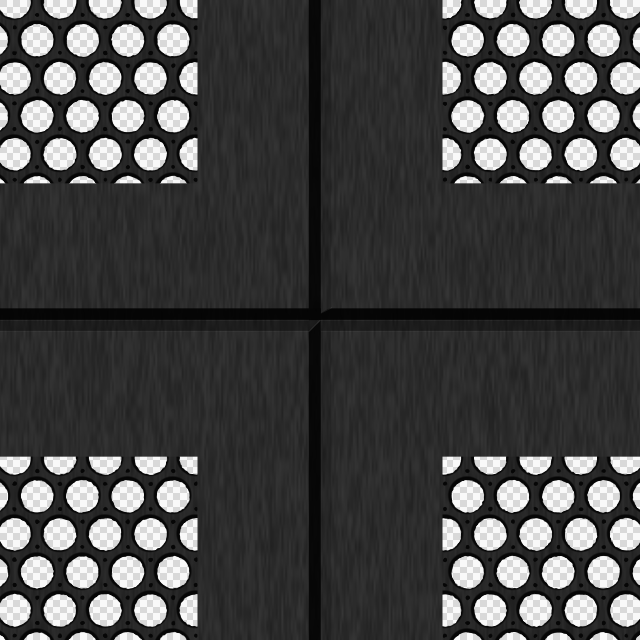
Give the GLSL for this texture, as a three.js fragment shader.

```glsl
// Dark brushed metal panels divided by a bevelled cross-shaped groove.
// Windows in the four corners hold a staggered grille of round holes over a
// pale checker. Distance masks shape the parts; stretched noise brushes them.
varying vec2 vUv;

const float EDGE = 0.001;                      // half width of a soft edge
const vec2 HOLE_STEP = vec2(0.07083, 0.05938); // column and row spacing
const float HOLE_RADIUS = 0.0252;
const vec3 METAL = vec3(0.17);
const vec3 RIM = vec3(0.025);
const vec3 CHECK_LIGHT = vec3(0.975);
const vec3 CHECK_GREY = vec3(0.85);

float hash(vec2 p) {
  vec3 q = fract(p.xyx * 0.1031);
  q += dot(q, q.yzx + 33.33);
  return fract((q.x + q.y) * q.z);
}

float noise(vec2 p) {
  vec2 i = floor(p);
  vec2 f = fract(p);
  f = f * f * (3.0 - 2.0 * f);
  float low = mix(hash(i), hash(i + vec2(1.0, 0.0)), f.x);
  float high = mix(hash(i + vec2(0.0, 1.0)), hash(i + 1.0), f.x);
  return mix(low, high, f.y);
}

// 1 where d is below zero, with a soft edge
float inside(float d) {
  return 1.0 - smoothstep(-EDGE, EDGE, d);
}

float band(float v, float from, float to) {
  return inside(abs(v - 0.5 * (from + to)) - 0.5 * (to - from));
}

float segmentLine(vec2 p, vec2 a, vec2 b, float width) {
  vec2 ab = b - a;
  float t = clamp(dot(p - a, ab) / dot(ab, ab), 0.0, 1.0);
  return inside(length(p - a - ab * t) - width);
}

// Vertical brush strokes, centred on 1
float brushed(vec2 p) {
  float fine = noise(p * vec2(340.0, 48.0));
  float broad = noise(p * vec2(170.0, 22.0) + 71.0);
  return 1.0 + 0.32 * (fine - 0.5) + 0.18 * (broad - 0.5);
}

// Distance to the nearest centre of the staggered lattice
float latticeDistance(vec2 p) {
  float nearest = 1.0;
  float baseRow = floor(p.y / HOLE_STEP.y + 0.5);
  for (int k = -1; k <= 1; k++) {
    float row = baseRow + float(k);
    float column = p.x / HOLE_STEP.x - 0.5 * mod(row, 2.0);
    float dx = (fract(column + 0.5) - 0.5) * HOLE_STEP.x;
    nearest = min(nearest, length(vec2(dx, p.y - row * HOLE_STEP.y)));
  }
  return nearest;
}

// Groove shading as a factor on the metal
float grooveShade(vec2 p) {
  float dropX = band(p.x, 0.4824, 0.5013);
  float lipX = band(p.x, 0.5013, 0.5176);
  float dropY = band(p.y, 0.5, 0.5182);
  float lipY = band(p.y, 0.4831, 0.5);

  // mitred corners where the two grooves cross
  lipY *= 1.0 - dropX * inside(p.y - p.x + 0.0012);
  dropY *= 1.0 - lipX * inside(0.5104 + 0.55 * (p.x - 0.5) - p.y);

  float shade = mix(1.0, 0.84, lipX);
  shade = mix(shade, 0.16, dropX);
  shade = mix(shade, 0.64, lipY);
  shade = mix(shade, 0.12, dropY);

  // thin light edges
  float clearX = 1.0 - dropX;
  shade += 0.4 * band(p.y, 0.4992, 0.5004) * clearX;
  shade += 0.2 * band(p.y, 0.4818, 0.4830) * clearX;
  shade += 0.15 * band(p.x, 0.5010, 0.5022) * (1.0 - dropY);
  shade += 0.6 * segmentLine(p, vec2(0.483, 0.482), vec2(0.500, 0.499), 0.0007);
  shade += 0.45 * segmentLine(p, vec2(0.502, 0.511), vec2(0.518, 0.519), 0.0007);
  return shade;
}

vec3 grille(vec2 p, float grain) {
  vec2 origin = vec2(p.x < 0.5 ? 0.0228 : 0.6953, 0.8776);
  vec2 q = p - origin;
  float wobble = 0.0016 * (noise(p * 260.0) - 0.5);
  float hole = latticeDistance(q) - HOLE_RADIUS + wobble;

  // black rim, heavier at the upper left
  float rim = latticeDistance(q - vec2(-0.001, 0.0018)) - HOLE_RADIUS;
  vec3 color = METAL * 0.88 * grain;
  color = mix(RIM, color, smoothstep(0.0025, 0.0058, rim));

  // small pits between each three holes
  vec2 pit = vec2(0.0, HOLE_STEP.y * 0.667);
  float pits = min(latticeDistance(q + pit), latticeDistance(q - pit));
  color = mix(color, RIM, inside(pits - 0.0032 + wobble));

  // checker seen through the holes
  vec2 cell = floor(p * 96.0);
  vec3 checker = mix(CHECK_LIGHT, CHECK_GREY, mod(cell.x + cell.y, 2.0));
  return mix(color, checker, inside(hole));
}

void main() {
  float grain = brushed(vUv);
  vec3 color = METAL * grain * grooveShade(vUv);
  vec2 fromCentre = abs(vUv - 0.5);
  float window = inside(0.1914 - fromCentre.x) * inside(0.2135 - fromCentre.y);
  color = mix(color, grille(vUv, grain), window);
  gl_FragColor = vec4(color, 1.0);
}
```
